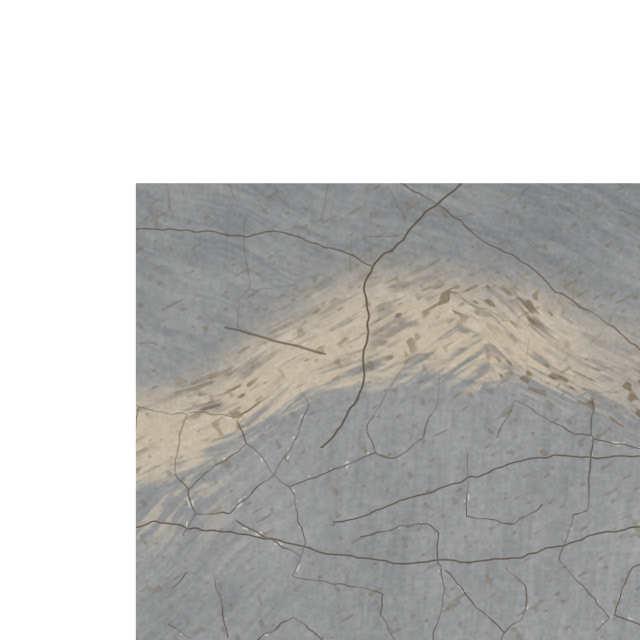
Give the GLSL for this texture, as a WebGL 2 fragment shader.

```glsl
#version 300 es
precision highp float;
uniform vec2 u_resolution;
out vec4 outColor;

const vec2 PANEL_CORNER = vec2(0.2122, 0.7137);
const vec3 GREY_DARK = vec3(0.505, 0.518, 0.525);
const vec3 GREY_LIGHT = vec3(0.622, 0.625, 0.625);
const vec3 BEIGE = vec3(0.765, 0.715, 0.640);
const vec3 BEIGE_SHADE = vec3(0.625, 0.585, 0.530);
const vec3 FLECK = vec3(0.46, 0.40, 0.32);
const vec3 CRACK = vec3(0.34, 0.30, 0.25);
const vec3 GLINT = vec3(0.84, 0.82, 0.78);
const float CRACK_WIDTH = 0.001;
const float WEB_SCALE = 10.5;
const float WEB_SHARE = 0.62;

float hash(vec2 p) {
  vec3 q = fract(p.xyx * vec3(0.1031, 0.1030, 0.0973));
  q += dot(q, q.yzx + 33.33);
  return fract((q.x + q.y) * q.z);
}
float noise(vec2 p) {
  vec2 i = floor(p), f = fract(p);
  f = f * f * (3.0 - 2.0 * f);
  return mix(mix(hash(i), hash(i + vec2(1, 0)), f.x),
             mix(hash(i + vec2(0, 1)), hash(i + vec2(1, 1)), f.x), f.y);
}
vec2 offset(vec2 p) { return vec2(noise(p), noise(p + 23.0)) - 0.5; }
float fbm(vec2 p) {
  float sum = 0.0, amp = 0.533;
  for (int i = 0; i < 4; i++, amp *= 0.5) {
    sum += amp * noise(p);
    p = mat2(1.6, 1.2, -1.2, 1.6) * p + 7.3;
  }
  return sum;
}
vec2 rotate(vec2 p, float a) {
  return vec2(cos(a) * p.x + sin(a) * p.y, cos(a) * p.y - sin(a) * p.x);
}
// Streaks along x, at two finenesses
float streaks(vec2 p) {
  return 0.5 * noise(p * vec2(13, 95)) + 0.5 * noise(p * vec2(30, 210) + 5.0);
}
float line(float d, float width) {
  float px = 1.0 / u_resolution.y;
  return 1.0 - smoothstep(width - px, width + px, d);
}
// Line along the zeros of an implicit curve
float curve(float g, float width) {
  float slope = length(vec2(dFdx(g), dFdy(g)) * u_resolution);
  return line(abs(g) / max(slope, 0.6), width * CRACK_WIDTH);
}
// Cell borders: x = distance, y = random value of the border
vec2 cellBorder(vec2 p) {
  vec2 cell = floor(p), nearId = cell, nearTo = vec2(9), border = vec2(9, 0);
  for (int k = 0; k < 9; k++) {
    vec2 id = cell + vec2(k % 3 - 1, k / 3 - 1);
    vec2 to = id + vec2(hash(id), hash(id + 41.7)) - p;
    if (dot(to, to) < dot(nearTo, nearTo)) { nearTo = to; nearId = id; }
  }
  for (int k = 0; k < 25; k++) {
    vec2 id = nearId + vec2(k % 5 - 2, k / 5 - 2);
    vec2 to = id + vec2(hash(id), hash(id + 41.7)) - p, gap = to - nearTo;
    if (dot(gap, gap) > 0.0001) {
      float d = dot(0.5 * (to + nearTo), normalize(gap));
      if (d < border.x) border = vec2(d, hash(id + nearId + 3.1));
    }
  }
  return border;
}

void main() {
  vec2 p = gl_FragCoord.xy / u_resolution, sway = p + 0.03 * offset(p * 8.0);
  float blotch = fbm(p * 7.0);
  float centre = 0.325 + 0.165 * smoothstep(0.22, 0.6, p.x) - 0.085 * smoothstep(0.78, 1.02, p.x);
  float s = p.y - centre + 0.05 * (fbm(p * 9.0 + 3.0) - 0.5);

  // Brush directions: sloping above, crossing in the band, upright below
  bool falling = p.x + 0.3 * (blotch - 0.5) > 0.71;
  vec2 along = rotate(sway, falling ? -0.55 : 0.46);
  float sweep = mix(streaks(along), streaks(vec2(p.x, s)), 0.35);
  float slanted = streaks(rotate(sway, 0.75));
  float upright = 0.8 * streaks(rotate(p, 1.5)) + 0.2 * noise(p * vec2(25, 170));
  float lower = mix(slanted, upright, smoothstep(0.42, 0.62, p.x + 0.1 * blotch));
  float below = 1.0 - smoothstep(-0.12, -0.04, s);
  float brush = mix(sweep, streaks(rotate(sway, -0.38)), smoothstep(0.06, 0.14, s));
  brush = mix(brush, lower, below);

  // Grey ground
  float tone = 0.42 + 0.24 * below - 0.1 * smoothstep(0.5, 0.72, p.y);
  tone += 0.65 * (blotch - 0.5) + 0.8 * (brush - 0.5);
  vec3 color = mix(GREY_DARK, GREY_LIGHT, clamp(tone, -0.3, 1.25));

  // Beige band with ragged, streaked borders
  float edge = s + 0.1 * (sweep - 0.5);
  float band = smoothstep(-0.1, -0.045, edge) * (1.0 - smoothstep(0.015, 0.125, edge));
  band *= (1.0 - 0.45 * smoothstep(0.84, 1.0, p.x)) * (0.68 + 0.32 * smoothstep(0.25, 0.5, sweep));
  float patches = below * smoothstep(0.5, 0.68, slanted + 0.4 * (blotch - 0.5));
  patches *= (1.0 - smoothstep(0.26, 0.42, p.x)) * smoothstep(0.1, 0.22, p.y);
  vec3 paint = mix(BEIGE_SHADE, BEIGE, smoothstep(0.2, 0.6, sweep + 0.3 * (blotch - 0.4)));
  color = mix(color, paint, max(band, 0.65 * patches));

  // Pale ridges, short brown flecks and fine grain
  float inBand = smoothstep(-0.15, -0.06, s) * (1.0 - smoothstep(0.03, 0.11, s));
  float ridges = smoothstep(0.76, 0.92, noise(along * vec2(40, 230) + 61.0));
  float flecks = smoothstep(0.66, 0.86, noise(along * vec2(52, 150) + 1.2 * blotch));
  flecks *= inBand * smoothstep(0.36, 0.6, noise(p * 13.0));
  float specks = smoothstep(0.8, 0.95, noise(rotate(p, 0.5) * vec2(70, 130)));
  color = mix(color, GLINT, 0.28 * ridges * inBand);
  color = mix(color, FLECK, max(0.72 * flecks, 0.35 * specks));
  color += 0.045 * (noise(p * 240.0) - 0.5) + 0.025 * (noise(p * 110.0) - 0.5);

  // Branching cracks, dense below and thin above
  vec2 q = p + 0.014 * offset(p * 16.0) + 0.0045 * offset(p * 75.0);
  vec2 web = cellBorder(q * WEB_SCALE);
  float gap = web.x / WEB_SCALE, wear = 0.55 + 0.45 * smoothstep(0.25, 0.6, noise(p * 28.0));
  float dense = (1.0 - smoothstep(0.32, 0.42, p.y)) * step(1.0 - WEB_SHARE, web.y);
  float cracks = max(0.9 * dense, 0.3 * step(0.78, web.y)) * wear;
  cracks *= line(gap, CRACK_WIDTH * (0.5 + 0.6 * web.y));

  // Long cracks: trunk, shoulder, base, branch, diagonal
  float rise = max(q.y - 0.55, 0.0), drop = max(0.44 - q.y, 0.0), bow = max(q.x - 0.36, 0.0);
  float trunk = curve(q.x - 0.57 - 2.3 * pow(rise, 1.5) + 3.8 * drop * drop, 1.45);
  cracks = max(cracks, trunk * step(0.3, p.y));
  cracks = max(cracks, 0.85 * curve(q.y - 0.638 + 1.1 * bow * bow, 1.0) * step(p.x, 0.58));
  cracks = max(cracks, curve(q.y - 0.15 - 0.03 * cos((q.x - 0.25) * 7.48), 1.1));
  cracks = max(cracks, curve(q.y - 0.18 - 0.11 * sin((q.x - 0.52) * 3.6), 1.0) * step(0.52, p.x));
  cracks = max(cracks, 0.75 * curve(q.y - 0.71 + 0.7 * (q.x - 0.64), 1.2) * wear);
  vec2 groove = rotate(p - vec2(0.43, 0.468), -0.26) + 0.003 * offset(p * 75.0);
  cracks = max(cracks, 0.7 * wear * line(length(vec2(max(abs(groove.x) - 0.08, 0.0), groove.y)), 0.002));
  color = mix(color, CRACK, 0.85 * cracks);

  // Rare glints beside the dense cracks
  float glint = smoothstep(0.82, 0.92, noise(p * 120.0)) * line(abs(gap - 0.003), 0.0015);
  color = mix(color, GLINT, 0.7 * glint * dense);

  // Panel in a white margin
  vec2 inside = clamp(vec2(1, -1) * (p - PANEL_CORNER) * u_resolution + 0.5, 0.0, 1.0);
  outColor = vec4(mix(vec3(1), color, inside.x * inside.y), 1);
}
```
